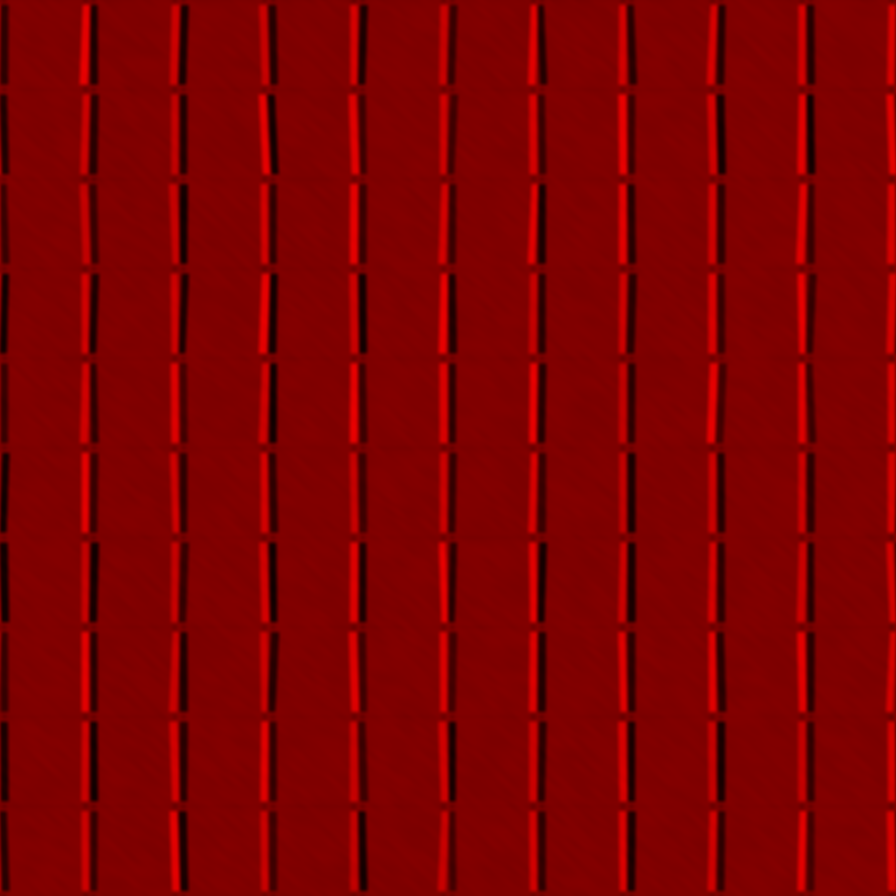
This pattern is drawn by a three.js fragment shader. Its source:

```glsl
#define TILES 10.0
#define BAND_OFFSET 0.049
#define BAND_HALF_WIDTH 0.044
#define BAND_SOFTNESS 0.036
#define GAP 0.055
#define MAX_SLANT 0.05
#define BASE_RED 0.5
#define LIGHT_RANGE vec2(0.25, 0.40)
#define DARK_RANGE vec2(0.23, 0.43)
#define GRAIN_CELLS vec2(110.0, 70.0)
#define GRAIN_STRENGTH 0.045

varying vec2 vUv;

float hash(vec2 p) {
  vec3 q = fract(vec3(p.xyx) * 0.1031);
  q += dot(q, q.yzx + 33.33);
  return fract((q.x + q.y) * q.z);
}

// Value noise that wraps after a whole number of cells
float wrappedNoise(vec2 p, vec2 period) {
  vec2 i = floor(p);
  vec2 f = fract(p);
  f = f * f * (3.0 - 2.0 * f);
  float bottom = mix(hash(mod(i, period)), hash(mod(i + vec2(1.0, 0.0), period)), f.x);
  float top = mix(hash(mod(i + vec2(0.0, 1.0), period)), hash(mod(i + 1.0, period)), f.x);
  return mix(bottom, top, f.y);
}

// Soft upright band with its own slant and width; side is -1 or 1
float bevelBand(vec2 p, float side, vec2 id) {
  float lean = 2.0 * hash(id + 17.0) - 1.0;
  float slant = MAX_SLANT * lean * abs(lean);
  float width = BAND_HALF_WIDTH * mix(0.9, 1.05, hash(id + 41.0));
  float d = abs(p.x - side * BAND_OFFSET - slant * (p.y - 0.5)) - width;
  float ends = smoothstep(GAP - BAND_SOFTNESS, GAP + BAND_SOFTNESS, min(p.y, 1.0 - p.y));
  return ends * (1.0 - smoothstep(-BAND_SOFTNESS, BAND_SOFTNESS, d));
}

void main() {
  vec2 grid = vUv * TILES;
  float joint = floor(grid.x + 0.5);
  vec2 id = mod(vec2(joint, floor(grid.y)), TILES);
  vec2 p = vec2(grid.x - joint, fract(grid.y));

  // Lit edge left of each joint, shaded edge right of it
  vec2 litId = id + 60.0;
  vec2 shadedId = id + 130.0;
  float light = bevelBand(p, -1.0, litId) * mix(LIGHT_RANGE.x, LIGHT_RANGE.y, hash(litId));
  float dark = bevelBand(p, 1.0, shadedId) * mix(DARK_RANGE.x, DARK_RANGE.y, hash(shadedId));

  // Small dim knots where four tiles meet, and a faint horizontal seam
  float rowDistance = min(p.y, 1.0 - p.y);
  vec2 knotOffset = vec2(abs(p.x) - BAND_OFFSET, rowDistance) / 0.035;
  float knot = 0.07 * exp(-dot(knotOffset, knotOffset));
  float seamWear = wrappedNoise(grid * vec2(3.0, 1.0) + vec2(0.0, 0.5), TILES * vec2(3.0, 1.0));
  float seam = 0.02 * seamWear * exp(-pow(rowDistance / 0.03, 2.0));

  // Slanted fine grain over a broader mottle
  vec2 sheared = vec2(vUv.x + vUv.y, vUv.y);
  float grain = 0.7 * wrappedNoise(sheared * GRAIN_CELLS, GRAIN_CELLS)
              + 0.3 * wrappedNoise(vUv * 40.0, vec2(40.0)) - 0.5;

  float red = BASE_RED + light - dark - knot - seam + GRAIN_STRENGTH * grain;
  gl_FragColor = vec4(clamp(red, 0.0, 1.0), 0.0, 0.0, 1.0);
}
```
